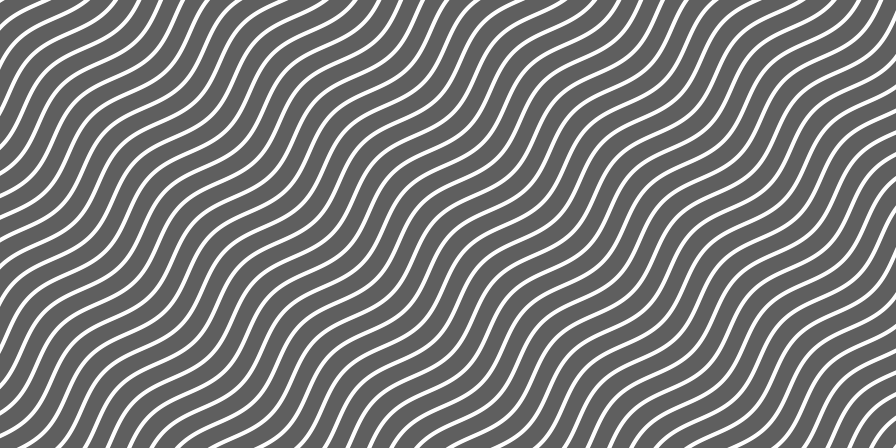
Reproduce this pattern procedurally as a WebGL 2 fragment shader.

```glsl
#version 300 es
precision highp float;

uniform vec2 u_resolution;
out vec4 fragColor;

const float TAU = 6.2831853;
const float WAVE_PERIOD = 0.5417;   // along either axis, in canvas heights
const float LINE_SPACING = 0.0667;  // along either axis
const float SWAY = 0.504;           // wave amplitude, in line spacings

// Distance to the nearest wavy diagonal line
float waveLineDistance(vec2 p) {
    float along = TAU * (p.x + p.y - 1.352) / WAVE_PERIOD;
    float across = (p.y - p.x + 0.5) / LINE_SPACING;
    float phase = across - SWAY * sin(along) - 0.06;

    // Dividing by the gradient length keeps the stroke width even
    vec2 slope = vec2(1.0 / LINE_SPACING, SWAY * TAU * cos(along) / WAVE_PERIOD);
    float gradient = sqrt(2.0) * length(slope);
    return abs(fract(phase + 0.5) - 0.5) / gradient;
}

void main() {
    vec2 p = gl_FragCoord.xy / u_resolution.y;
    float pixel = 1.0 / u_resolution.y;

    // White strokes on flat grey
    float edge = waveLineDistance(p) - 0.0046;
    float stroke = 1.0 - smoothstep(-0.6 * pixel, 0.6 * pixel, edge);

    vec3 grey = vec3(0.373);
    vec3 white = vec3(0.995);
    fragColor = vec4(mix(grey, white, stroke), 1.0);
}
```
